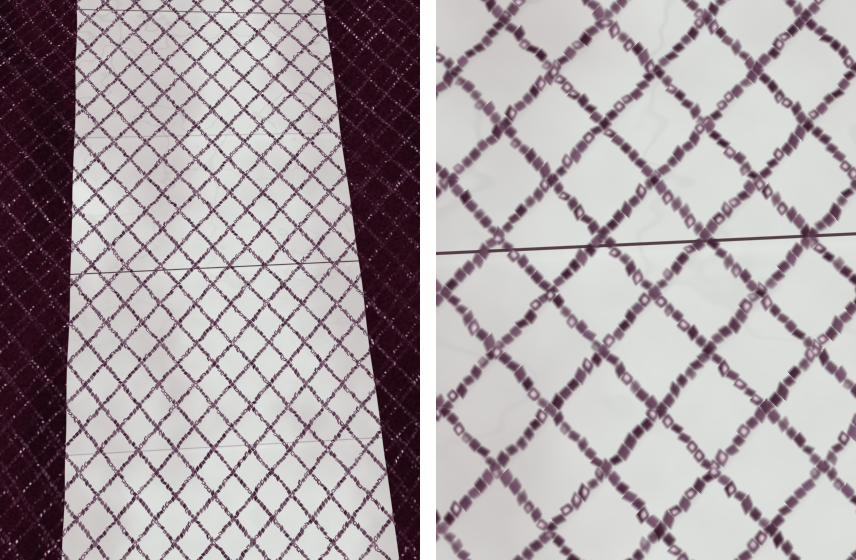
Left: the whole. Right: its middle third, enlarged.
Reproduce this pattern procedurally as a Shadertoy shader.

```glsl
// Sequinned diamond netting laid over a pale paper panel, with dark folded cloth
// at both sides. A perspective lattice gives two families of strands; each strand
// is split into hashed sequins, and the cloth shows a second, fainter layer.

const float ASPECT = 0.75;            // canvas width over height
const float GROWTH = 0.32;            // perspective growth from top to bottom
const vec2  PITCH = vec2(0.054, 0.0506);  // diamond size at the top edge
const float AXIS_X = 0.3633;          // column that stays upright
const vec2  PHASE = vec2(0.22, -8.12);
const float BEADS = 7.0;              // sequins per diamond side
const float BEAD_HALF = 0.0026;       // half width of a sequin
const float SOFTNESS = 0.0017;        // half width of a blurred edge
const vec2  PANEL_TOP = vec2(0.139, 0.577);     // left and right panel edges
const vec2  PANEL_BOTTOM = vec2(0.111, 0.712);
const vec3  PAPER = vec3(0.86, 0.87, 0.86);
const vec3  PAPER_SHADE = vec3(0.80, 0.785, 0.78);
const vec3  CLOTH = vec3(0.145, 0.034, 0.082);
const vec3  CLOTH_BEAD = vec3(0.44, 0.28, 0.39);
const vec3  BEAD_DARK = vec3(0.21, 0.09, 0.16);
const vec3  BEAD_LIGHT = vec3(0.52, 0.38, 0.48);
const vec3  THREAD = vec3(0.50, 0.40, 0.46);
const vec3  GLINT = vec3(0.92, 0.86, 0.89);
// Fold lines: height below the top at x = 0, slope, darkness
const vec3 FOLDS[4] = vec3[4](vec3(0.496, -0.047, 0.75), vec3(0.249, -0.02, 0.16),
                              vec3(0.820, -0.057, 0.20), vec3(0.014, 0.02, 0.50));

float hash(vec2 p) {
    vec3 q = fract(vec3(p.xyx) * 0.1031);
    q += dot(q, q.yzx + 33.33);
    return fract((q.x + q.y) * q.z);
}

float noise(vec2 p) {
    vec2 i = floor(p), f = fract(p);
    f = f * f * (3.0 - 2.0 * f);
    return mix(mix(hash(i), hash(i + vec2(1, 0)), f.x),
               mix(hash(i + vec2(0, 1)), hash(i + vec2(1, 1)), f.x), f.y);
}

float fbm(vec2 p) {
    float sum = 0.0, gain = 0.5;
    for (int i = 0; i < 4; i++) {
        sum += gain * noise(p);
        p = mat2(1.6, 1.2, -1.2, 1.6) * p + 7.3;
        gain *= 0.5;
    }
    return sum;
}

float cover(float dist, float soft) { return 1.0 - smoothstep(-soft, soft, dist); }

// Sequin coverage, tone, glint and thread coverage; p.y runs downward
vec4 netting(vec2 p, float seed, float soft) {
    float s = 1.0 + GROWTH * p.y;
    vec2 pitch = PITCH * vec2(s, s * s);
    float depth = (1.0 - 1.0 / s) / (PITCH.y * GROWTH);
    vec2 g = vec2((p.x - AXIS_X) / pitch.x, depth) + PHASE;
    vec2 diag = vec2(g.x + g.y, g.x - g.y);
    float unitAcross = 1.0 / length(1.0 / pitch);
    float beadLength = 0.5 * length(pitch) / BEADS;
    vec4 net = vec4(0.0);
    for (int k = 0; k < 2; k++) {
        float line = floor(diag.x + 0.5);
        float across = (diag.x - line) * unitAcross;
        float along = diag.y * BEADS + 0.5 * hash(vec2(line + 90.0, seed + float(k)));
        vec2 id = vec2(line + 80.0 + 170.0 * float(k), floor(along) + 300.0 + seed);
        float r = hash(id), r2 = hash(id + 41.7), r3 = hash(id + 97.3);
        vec2 q = vec2((fract(along) - 0.5) * beadLength, across);
        q += (vec2(r3, r) - 0.5) * vec2(0.0012, 0.0024);
        q.y += (r2 - 0.5) * 0.8 * q.x;
        vec2 size = vec2(mix(0.32, 0.47, r3) * beadLength, BEAD_HALF * s * mix(0.65, 1.1, r2));
        float corner = 0.0012;
        vec2 e = abs(q) - size + corner;
        float box = length(max(e, 0.0)) + min(max(e.x, e.y), 0.0) - corner;
        float bead = cover(box, soft) * mix(0.65, 1.0, smoothstep(0.0, 0.35, r3));
        vec2 shine = q - (vec2(r2, r3) - 0.5) * 0.0028;
        float spark = step(0.76, r) * cover(length(shine) - 0.0017 * s, soft);
        float tone = 0.8 * fract(r2 * 7.0) + 0.2 * smoothstep(-size.y, size.y, q.y);
        net.yz = mix(net.yz, vec2(tone, spark), bead);
        net.x = max(net.x, bead);
        net.w = max(net.w, cover(abs(across) - 0.0011 * s, soft));
        diag = diag.yx;
    }
    return net;
}

vec3 paper(vec2 p, vec2 edges, float soft) {
    float mottled = fbm(p * vec2(7.0, 5.0) + 3.0);
    float rim = abs((p.x - edges.x) / (edges.y - edges.x) - 0.5) * 2.0;
    float shade = smoothstep(0.38, 0.78, mottled + 0.2 * rim * rim + 0.1 * (0.5 - p.y));
    vec3 col = mix(PAPER, PAPER_SHADE, shade);
    float ridge = abs(fbm(p * vec2(9.0, 14.0) + 20.0) - 0.47);
    col -= 0.04 * (1.0 - smoothstep(0.0, 0.02, ridge)) * smoothstep(0.9, 0.1, p.y);
    col += 0.03 * (fbm(p * 45.0) - 0.47);
    col += 0.04 * smoothstep(0.55, 0.8, fbm(p * 6.0 + 50.0));
    for (int i = 0; i < 4; i++) {
        float d = p.y - FOLDS[i].x - FOLDS[i].y * p.x;
        col = mix(col, CLOTH, FOLDS[i].z * cover(abs(d) - 0.0009, soft));
        col += 0.02 * exp(-abs(d - 0.006) * 300.0);
    }
    return col;
}

// Dark folded cloth carrying two overlapping layers of netting
vec3 cloth(vec2 p, float soft) {
    vec3 col = CLOTH * mix(0.65, 1.3, fbm(p * vec2(12.0, 4.0)));
    col *= mix(0.75, 1.25, noise(p * 260.0));
    for (int i = 0; i < 2; i++) {
        float layer = float(i);
        vec2 drape = vec2(noise(p * 6.0 + layer * 9.0), noise(p * 5.0 + 30.0)) - 0.5;
        vec4 net = netting(p + 0.018 * drape + layer * vec2(0.017, 0.009), layer * 500.0, soft);
        float lit = mix(0.15, 0.8, noise(p * 18.0 + layer * 5.0)) * (1.0 - 0.5 * layer);
        lit *= mix(0.35, 1.25, net.y);
        col = mix(col, CLOTH_BEAD, net.x * lit);
        col = mix(col, GLINT, net.x * net.z * min(lit + 0.1, 0.8));
    }
    return col;
}

void mainImage(out vec4 fragColor, in vec2 fragCoord) {
    vec2 uv = fragCoord / iResolution.xy;
    vec2 p = vec2(uv.x * ASPECT, 1.0 - uv.y);
    float pixel = 0.8 / iResolution.y;
    float soft = max(pixel, SOFTNESS);
    vec2 edges = mix(PANEL_TOP, PANEL_BOTTOM, p.y);
    edges += 0.003 * (vec2(noise(p.yy * 9.0), noise(p.yy * 8.0 + 4.0)) - 0.5);

    // Panel with netting and its soft shadow
    vec2 sway = 0.004 * (vec2(noise(p * 8.0), noise(p * 8.0 + 60.0)) - 0.5);
    sway += 0.0016 * (vec2(noise(p * 70.0), noise(p * 70.0 + 60.0)) - 0.5);
    vec4 net = netting(p + sway, 0.0, soft);
    vec3 panel = paper(p, edges, pixel);
    panel *= 1.0 - 0.06 * netting(p + sway - 0.002, 0.0, 0.003).w;
    panel = mix(panel, THREAD, 0.7 * net.w);
    panel = mix(panel, mix(BEAD_DARK, BEAD_LIGHT, net.y), net.x);
    panel = mix(panel, GLINT, 0.85 * net.x * net.z);

    float inside = cover(max(edges.x - p.x, p.x - edges.y), pixel);
    fragColor = vec4(mix(cloth(p, soft), panel, inside), 1.0);
}
```
